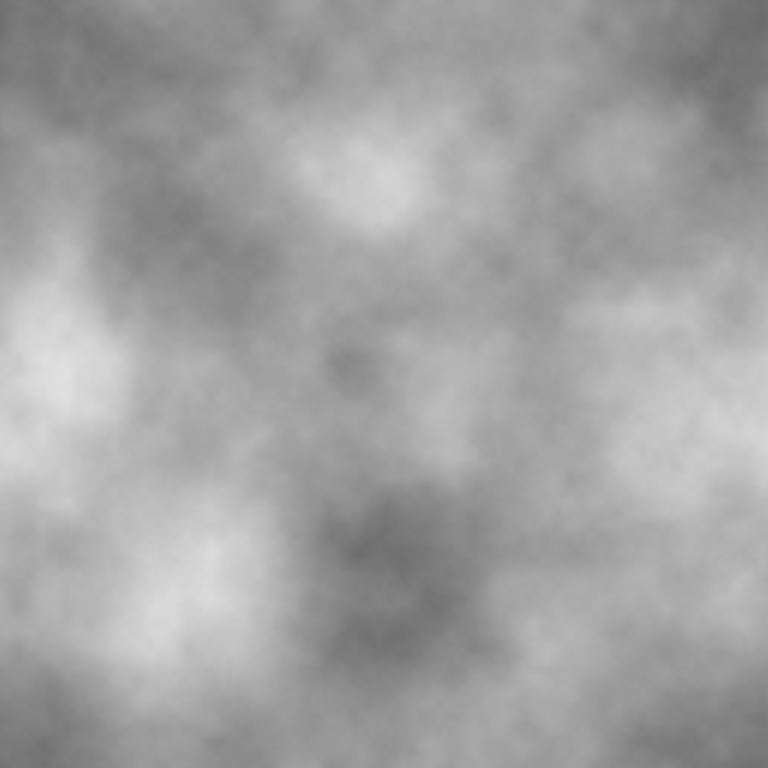
Give the GLSL for this texture, as a Shadertoy shader.

```glsl
const int BASE_CELLS = 4;
const int OCTAVES = 6;
const float MEAN_GREY = 0.65;
const float CONTRAST = 0.69;

// Integer hash of a lattice cell, 0 to 1
float hashCell(ivec2 cell, int seed) {
    uint h = uint(cell.x) * 73857u + uint(cell.y) * 19349u * 4099u + uint(seed) * 83493u;
    h = (h ^ (h >> 16)) * 0x7feb352du;
    h = (h ^ (h >> 15)) * 0x846ca68bu;
    h ^= h >> 16;
    return float(h >> 8) / float(1 << 24);
}

// Powers of 5 modulo 17 visit 1..16 once each: evenly spread heights
float balancedCell(ivec2 cell) {
    int rank = 1;
    int steps = cell.x + BASE_CELLS * cell.y;
    for (int i = 0; i < steps; i++) rank = rank * 5 % 17;
    return (float(rank) - 0.5) / 16.0;
}

// Lattice height, wrapped to the period
float height(ivec2 cell, int period) {
    cell = (cell + period) % period;
    return period == BASE_CELLS ? balancedCell(cell) : hashCell(cell, period);
}

// Smooth value noise that repeats after period cells
float valueNoise(vec2 p, int period) {
    ivec2 cell = ivec2(floor(p));
    vec2 f = fract(p);
    vec2 s = f * f * (3.0 - 2.0 * f);
    float bottom = mix(height(cell, period), height(cell + ivec2(1, 0), period), s.x);
    float top = mix(height(cell + ivec2(0, 1), period), height(cell + ivec2(1, 1), period), s.x);
    return mix(bottom, top, s.y);
}

// Octaves of halving size and strength, normalised to 0..1
float cloud(vec2 uv) {
    float sum = 0.0, total = 0.0, amplitude = 1.0;
    int period = BASE_CELLS;
    for (int i = 0; i < OCTAVES; i++) {
        vec2 shift = fract(float(i) * vec2(0.37, 0.71));
        sum += amplitude * valueNoise(uv * float(period) + shift, period);
        total += amplitude;
        amplitude *= 0.5;
        period *= 2;
    }
    return sum / total;
}

void mainImage(out vec4 fragColor, in vec2 fragCoord) {
    vec2 uv = fragCoord / iResolution.xy;
    float grey = MEAN_GREY + CONTRAST * (cloud(uv) - 0.5);
    fragColor = vec4(vec3(grey), 1.0);
}
```
